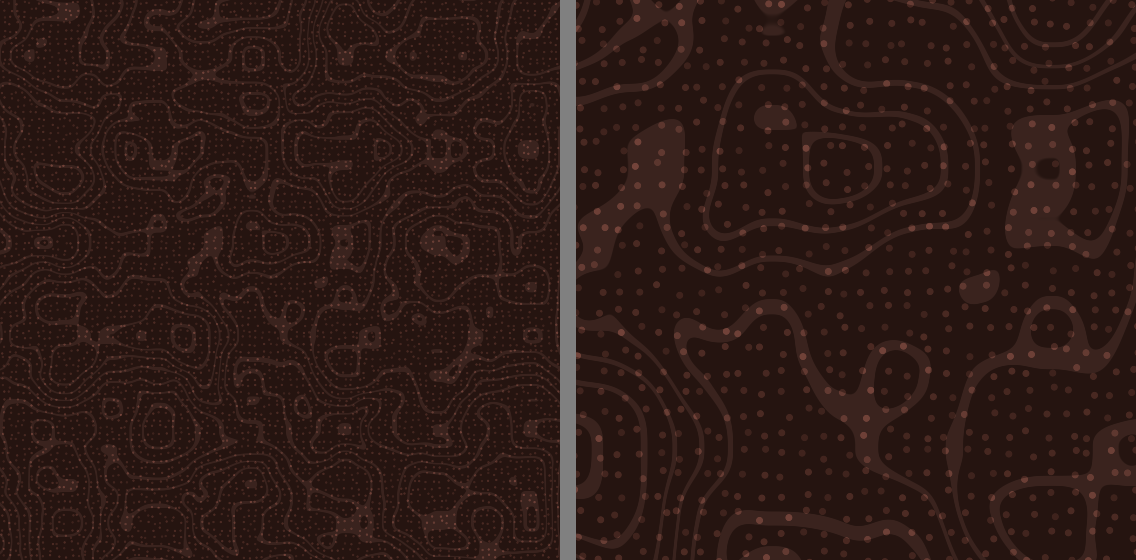
Left: the whole. Right: its middle third, enlarged.
Reproduce this pattern procedurally as a Shadertoy shader.

```glsl
// Dark brown contour-map pattern with lines that swell on plateaus, strewn with fine dots.

float hash(vec2 p) {
    return fract(sin(dot(p, vec2(127.1, 311.7))) * 43758.5453);
}

// Value noise with a quintic fade: flat at lattice points, steep between them
float valueNoise(vec2 p) {
    vec2 cell = floor(p), f = fract(p);
    vec2 fade = f * f * f * (f * (f * 6.0 - 15.0) + 10.0);
    float low = mix(hash(cell), hash(cell + vec2(1, 0)), fade.x);
    float high = mix(hash(cell + vec2(0, 1)), hash(cell + vec2(1, 1)), fade.x);
    return mix(low, high, fade.y);
}

float terrain(vec2 p) {
    float height = 0.0, amplitude = 0.62;
    for (int octave = 0; octave < 3; octave++) {
        height += amplitude * valueNoise(p);
        p = p * 2.0 + vec2(17.0, 9.0);
        amplitude *= 0.43;
    }
    return height;
}

// Bands of constant height range, so slopes give thin lines and plateaus give blobs
float contours(vec2 uv) {
    float level = terrain(uv * 6.0 + vec2(3.3, 7.6)) * 12.0;
    float toLine = abs(fract(level) - 0.5);
    float edge = clamp(fwidth(level) * 0.6, 0.005, 0.3);
    return 1.0 - smoothstep(0.085 - edge * 0.5, 0.085 + edge, toLine);
}

// One jittered dot per grid cell, with varied strength
float dots(vec2 uv) {
    vec2 p = uv * 82.0, cell = floor(p);
    vec2 jitter = vec2(hash(cell + 3.7), hash(cell + 61.3));
    float dist = length(fract(p) - mix(vec2(0.22), vec2(0.78), jitter));
    float edge = 0.5 * 82.0 / iResolution.y;
    float dot1 = 1.0 - smoothstep(0.17 - edge, 0.17 + edge, dist);
    return dot1 * mix(0.65, 1.1, hash(cell + 29.1));
}

void mainImage(out vec4 fragColor, in vec2 fragCoord) {
    vec2 uv = fragCoord / iResolution.y;
    vec3 ground = vec3(0.145, 0.080, 0.064);
    vec3 ridge = vec3(0.226, 0.138, 0.118);
    vec3 speck = vec3(0.170, 0.095, 0.082);

    float line = contours(uv);
    vec3 color = mix(ground, ridge, line);
    color += speck * dots(uv) * mix(0.85, 1.2, line);
    fragColor = vec4(color, 1.0);
}
```
